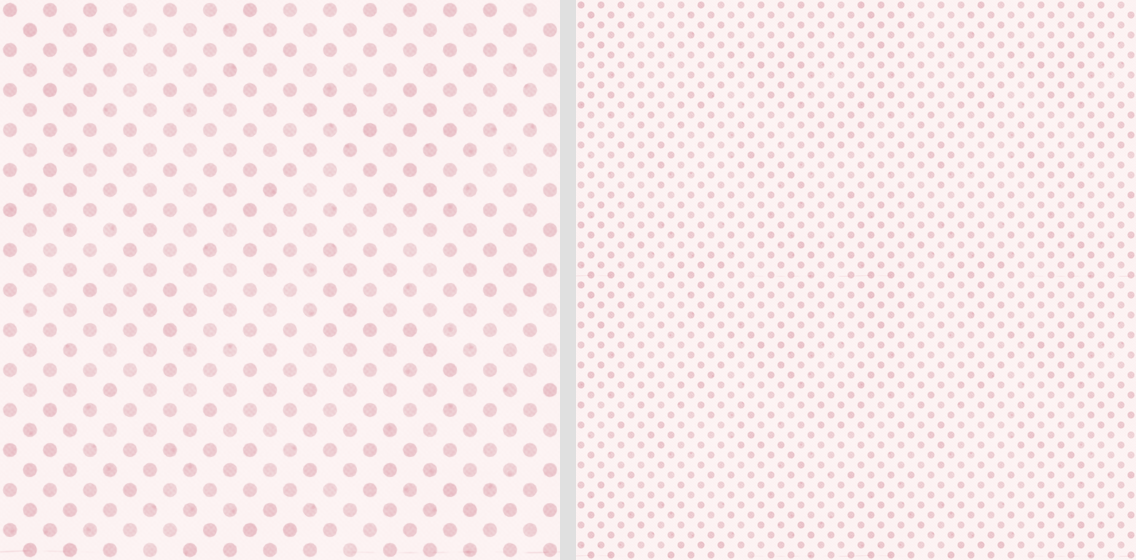
Left, the tile; right, the same tile 2 across and 2 down.
Give the GLSL for this pattern, as a WebGL 1 fragment shader.

```glsl
precision highp float;

uniform vec2 u_resolution;

const float TAU = 6.28319;
const float REPEATS = 14.0;         // cells across and down, two dots in each
const float DOT_RADIUS = 0.174;     // in cells
const float EDGE_ROUGHNESS = 0.012; // in cells
const float WEAVE_COUNT = 104.0;    // diagonal threads across the canvas
const float GRAIN_COUNT = 190.0;
const float CLOUD_COUNT = 6.0;
const float SMUDGE_CHANCE = 0.14;
const float CREASE_HEIGHT = 0.014;
const float CREASE_WIDTH = 0.0011;
const vec3 PAPER = vec3(0.990, 0.952, 0.952);
const vec3 DOT_PALE = vec3(0.945, 0.855, 0.865);
const vec3 DOT_DEEP = vec3(0.912, 0.745, 0.775);
const vec3 STAIN = vec3(0.860, 0.600, 0.650);

vec2 hash2(vec2 p) {
  vec3 q = fract(p.xyx * vec3(0.1031, 0.1030, 0.0973));
  q += dot(q, q.yzx + 33.33);
  return fract((q.xx + q.yz) * q.zy);
}

float cornerSlope(vec2 corner, vec2 offset, float period) {
  float angle = TAU * hash2(mod(corner, period)).x;
  return dot(vec2(cos(angle), sin(angle)), offset);
}

// Gradient noise that wraps after period cells, about -0.7 to 0.7
float gradientNoise(vec2 p, float period) {
  vec2 i = floor(p);
  vec2 f = p - i;
  vec2 w = f * f * f * (f * (f * 6.0 - 15.0) + 10.0);
  vec2 e = vec2(1.0, 0.0);
  float low = mix(cornerSlope(i, f, period),
                  cornerSlope(i + e, f - e, period), w.x);
  float high = mix(cornerSlope(i + e.yx, f - e.yx, period),
                   cornerSlope(i + e.xx, f - e.xx, period), w.x);
  return mix(low, high, w.y);
}

float wrappedNoise(vec2 uv, float count) {
  return gradientNoise(uv * count, count);
}

// Crossed diagonal threads, -1 to 1
float weave(vec2 uv) {
  vec2 thread = TAU * WEAVE_COUNT * vec2(uv.x + uv.y, uv.x - uv.y);
  return 0.6 * sin(thread.x) + 0.4 * sin(thread.y);
}

// Faint horizontal fold, strongest towards the right
float crease(vec2 uv, float pixel) {
  float height = CREASE_HEIGHT + 0.005 * wrappedNoise(vec2(uv.x, 0.06), 8.0);
  float line = 1.0 - smoothstep(0.0, CREASE_WIDTH + pixel, abs(uv.y - height));
  float reach = smoothstep(-0.5, 0.8, cos(TAU * (uv.x - 0.88)));
  float breaks = smoothstep(-0.3, 0.4, wrappedNoise(vec2(uv.x, 0.02), 28.0));
  return line * reach * breaks;
}

void main() {
  vec2 uv = gl_FragCoord.xy / u_resolution;
  float pixel = 1.0 / min(u_resolution.x, u_resolution.y);
  float softness = pixel * REPEATS;

  // Cloth texture and slow fading
  float grain = wrappedNoise(uv, GRAIN_COUNT);
  float threads = weave(uv);
  float cloud = wrappedNoise(uv, CLOUD_COUNT)
              + 0.5 * wrappedNoise(uv, 4.0 * CLOUD_COUNT);
  float border = 0.25 * (cos(TAU * uv.x) + cos(TAU * uv.y));

  // Paper ground
  float shade = 0.004 * threads + 0.006 * grain - 0.005 * cloud - 0.003 * border;
  vec3 color = PAPER + shade * vec3(0.5, 1.0, 1.0);

  // Two staggered lattices of dots
  float dotCover = 0.0;
  for (int k = 0; k < 2; k++) {
    vec2 center = k == 0 ? vec2(0.25, 0.75) : vec2(0.75, 0.25);
    vec2 p = uv * REPEATS - center + 0.5;
    vec2 local = fract(p) - 0.5;
    vec2 id = mod(floor(p), REPEATS) + float(k) * 37.0;
    vec2 random = hash2(id + 5.0);

    float dist = length(local) - DOT_RADIUS + EDGE_ROUGHNESS * grain;
    float cover = 1.0 - smoothstep(-softness, softness, dist);
    float depth = 0.5 + 0.35 * (random.x - 0.5) + 0.4 * cloud
                + 0.18 * border + 0.13 * threads + 0.32 * grain;
    vec3 ink = mix(DOT_PALE, DOT_DEEP, clamp(depth, 0.0, 1.2));

    // Small worn smudge on a few dots
    vec2 spot = (hash2(id + 91.0) - 0.5) * 1.3 * DOT_RADIUS;
    float smudge = 1.0 - smoothstep(0.0, 0.09, length(local - spot) + 0.05 * grain);
    ink = mix(ink, STAIN, 0.4 * smudge * step(random.y, SMUDGE_CHANCE));

    color = mix(color, ink, cover);
    dotCover = max(dotCover, cover);
  }

  // The fold shows more on ink than on paper
  color = mix(color, STAIN, crease(uv, pixel) * mix(0.22, 0.5, dotCover));

  gl_FragColor = vec4(color, 1.0);
}
```
